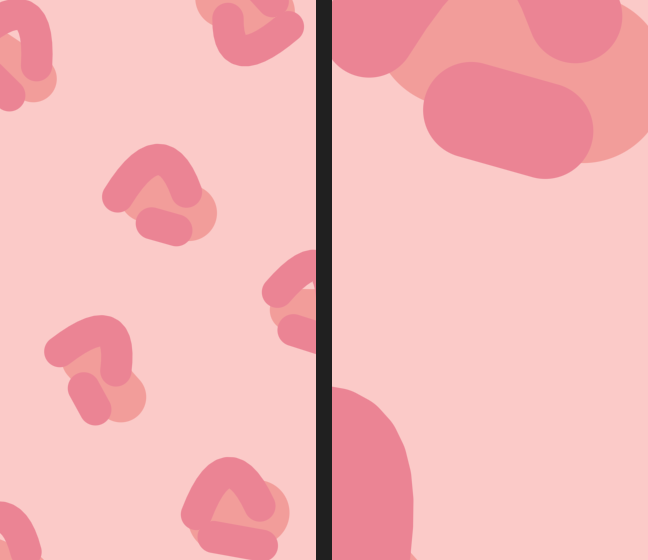
Left: the whole. Right: its middle third, enlarged.
Give the GLSL for this pattern, as a WebGL 1 fragment shader.

```glsl
precision highp float;
uniform vec2 u_resolution;

vec2 hash2(vec2 cell, float salt) {
  vec2 h = vec2(dot(cell, vec2(127.1, 311.7)), dot(cell, vec2(269.5, 183.3)));
  return fract(sin(h + salt * 17.3) * 43758.545);
}

// Random offset between -1 and 1
vec2 wobble(vec2 cell, float salt) {
  return hash2(cell, salt) * 2.0 - 1.0;
}

mat2 rotation(float angle) {
  float c = cos(angle), s = sin(angle);
  return mat2(c, s, -s, c);
}

float segment(vec2 p, vec2 a, vec2 b) {
  vec2 pa = p - a, ba = b - a;
  return length(pa - ba * clamp(dot(pa, ba) / dot(ba, ba), 0.0, 1.0));
}

// Distance to a quadratic curve, followed in short segments
float curve(vec2 p, vec2 a, vec2 control, vec2 b) {
  float dist = 1e3;
  vec2 last = a;
  for (int i = 1; i <= 14; i++) {
    float t = float(i) / 14.0;
    vec2 next = mix(mix(a, control, t), mix(control, b, t), t);
    dist = min(dist, segment(p, last, next));
    last = next;
  }
  return dist;
}

// One spot: x is the distance to the brush strokes, y to the blob behind
vec2 spot(vec2 p, vec2 cell) {
  vec2 turn = hash2(cell, 1.0);
  p *= rotation((turn.x - 0.5) * 0.7 + (turn.y > 0.78 ? 3.14 : 0.0));

  float arch = curve(p, vec2(-0.5, 0.1) + 0.09 * wobble(cell, 2.0),
                     vec2(0.16, 1.04) + 0.13 * wobble(cell, 3.0),
                     vec2(0.34, 0.0) + 0.13 * wobble(cell, 4.0)) - 0.215;

  vec2 dash = hash2(cell, 5.0);
  vec2 reach = rotation(-0.9 * dash.y) * vec2(mix(0.06, 0.37, dash.x), 0.0);
  vec2 middle = vec2(0.0, -0.46) + 0.06 * wobble(cell, 6.0);
  float bar = segment(p, middle - reach, middle + reach) - 0.22;

  vec2 shape = hash2(cell, 7.0);
  float radius = mix(0.22, 0.46, shape.x);
  vec2 axis = rotation(-0.7 * shape.y) * vec2(0.7 - radius, 0.0);
  vec2 heart = vec2(0.1, -0.12);
  float blob = segment(p, heart - axis, heart + axis) - radius;

  return vec2(min(arch, bar), blob);
}

void main() {
  vec2 p = gl_FragCoord.xy / u_resolution.y;
  float size = 0.13;
  float pixel = 1.0 / (u_resolution.y * size);

  // Slanted lattice, each spot nudged off its node
  vec2 origin = vec2(0.286, 0.651);
  vec2 across = vec2(0.267, -0.221);
  vec2 down = vec2(-0.141, -0.310);
  vec2 q = p - origin;
  vec2 node = vec2(q.x * down.y - q.y * down.x, across.x * q.y - across.y * q.x)
            / (across.x * down.y - across.y * down.x);
  vec2 nearest = floor(node + 0.5);

  vec2 dist = vec2(1e3);
  for (int j = -1; j <= 1; j++) {
    for (int i = -1; i <= 1; i++) {
      vec2 cell = nearest + vec2(float(i), float(j));
      vec2 center = across * cell.x + down * cell.y + 0.035 * wobble(cell, 8.0);
      dist = min(dist, spot((q - center) / size, cell));
    }
  }

  // Blobs below, strokes on top
  vec2 cover = 1.0 - smoothstep(-0.8 * pixel, 0.8 * pixel, dist);
  vec3 blush = vec3(0.984, 0.792, 0.784);
  vec3 salmon = vec3(0.95, 0.615, 0.605);
  vec3 rose = vec3(0.92, 0.518, 0.582);
  vec3 color = mix(blush, salmon, cover.y);
  gl_FragColor = vec4(mix(color, rose, cover.x), 1.0);
}
```
